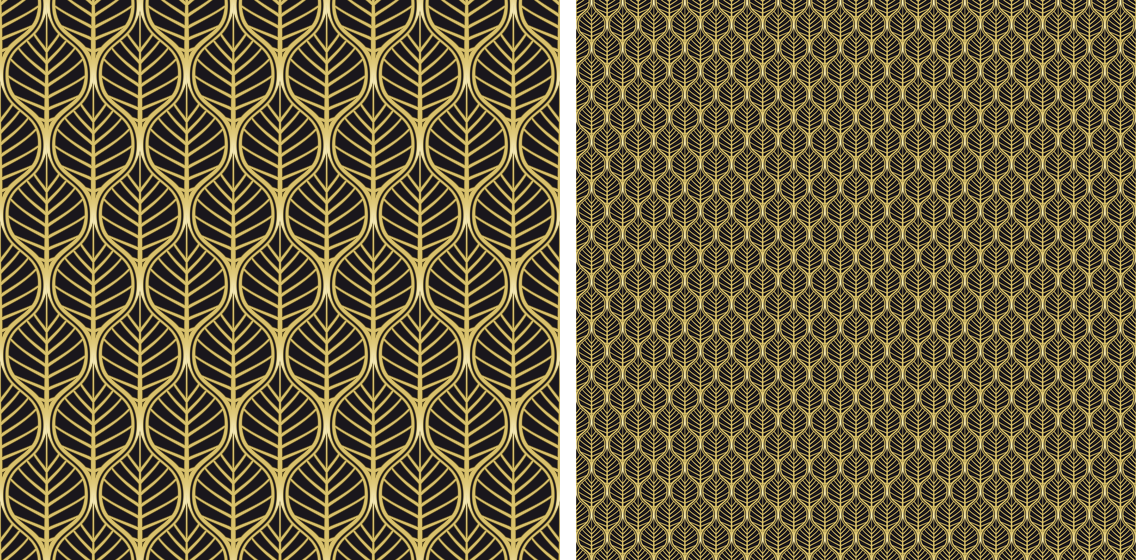
Left, the tile; right, the same tile 3 across and 3 down.
Reproduce this pattern procedurally as a Shadertoy shader.

```glsl
const vec2 REPEATS = vec2(6.0, 4.0);
const vec2 CELL = vec2(128.0, 192.0);      // design units per repeat
const vec2 LEAF_CENTER = vec2(64.0, 89.0);
const float NECK = 6.0;                    // half width of the stem
const float GAP = 1.4;                     // half width of the dark contour
const float RIM_LOW = 6.2;
const float RIM_HIGH = 3.3;
const float RIB_LOW = 3.3;
const float RIB_HIGH = 1.1;
const float VEIN_STEP = 16.0;
const float VEIN_RISE = 1.3;
const float VEIN_BEND = 0.8;
const float VEIN_FAN = 0.0115;             // upper veins stand steeper
const float SOFTNESS = 1.5;
const float SHINE_HEIGHT = 86.0;
const float PI = 3.14159265;

const vec3 INK = vec3(0.10, 0.09, 0.11);
const vec3 BRONZE = vec3(0.42, 0.35, 0.16);
const vec3 GOLD = vec3(0.85, 0.76, 0.42);
const vec3 SHINE = vec3(0.97, 0.92, 0.72);

// Half width of a leaf at height v, and its slope
vec2 leafProfile(float v) {
    float k = 2.0 * PI / CELL.y;
    float c = cos(k * v);
    float n = 1.0 + c * c;
    float swing = CELL.x * 0.25 - NECK;
    float width = CELL.x * 0.25 + swing * c * sqrt(2.0 / n);
    float slope = -swing * k * sin(k * v) * sqrt(2.0) * pow(n, -1.5);
    return vec2(width, slope);
}

// Fold the plane into one half leaf: x = distance from midrib, y = height
vec2 foldToLeaf(vec2 p) {
    vec2 q = mod(p - LEAF_CENTER + 0.5 * CELL, CELL) - 0.5 * CELL;
    q.x = abs(q.x);
    if (q.x > leafProfile(q.y).x) {
        q.x = 0.5 * CELL.x - q.x;
        q.y += q.y > 0.0 ? -0.5 * CELL.y : 0.5 * CELL.y;
    }
    return q;
}

// Signed distance to the nearest vein, positive inside
float veinDistance(vec2 q) {
    float u = max(q.x, 0.3);
    float rise = VEIN_RISE * exp(VEIN_FAN * q.y) * pow(u, VEIN_BEND);
    float level = q.y - rise;
    vec2 grad = vec2(VEIN_BEND * rise / u, 1.0 - VEIN_FAN * rise);
    float id = clamp(round(level / VEIN_STEP), -4.0, 2.0);
    float halfWidth = mix(2.2, 1.5, smoothstep(0.0, 45.0, u))
                    - 0.4 * smoothstep(10.0, 60.0, q.y);
    return halfWidth - abs(level - id * VEIN_STEP) / length(grad);
}

void mainImage(out vec4 fragColor, in vec2 fragCoord) {
    vec2 p = fragCoord / iResolution.xy * REPEATS * CELL;
    vec2 pixel = REPEATS * CELL / iResolution.xy;
    float soft = max(SOFTNESS, 0.75 * max(pixel.x, pixel.y));

    vec2 q = foldToLeaf(p);
    vec2 profile = leafProfile(q.y);
    float inset = (profile.x - q.x) / sqrt(1.0 + profile.y * profile.y);

    // Rim, midrib and veins, all kept clear of the dark contour
    float rimWidth = mix(RIM_LOW, RIM_HIGH, smoothstep(-60.0, 50.0, q.y))
                   + 2.0 * smoothstep(70.0, 92.0, q.y);
    float rim = GAP + rimWidth - inset;
    float rib = mix(RIB_LOW, RIB_HIGH, smoothstep(-60.0, 60.0, q.y)) - q.x;
    float metal = max(max(rim, rib), veinDistance(q));
    metal = min(metal, inset - GAP);
    float cover = smoothstep(-soft, soft, metal);

    // Polished glow where each stem divides
    float dv = mod(q.y - SHINE_HEIGHT + 0.5 * CELL.y, CELL.y) - 0.5 * CELL.y;
    float glow = exp(-dv * dv / 420.0) * exp(-q.x * q.x / 60.0);
    vec3 gold = mix(GOLD, SHINE, glow);

    // Edges pass through bronze
    vec3 color = mix(INK, BRONZE, smoothstep(0.0, 0.5, cover));
    color = mix(color, gold, smoothstep(0.35, 1.0, cover));
    fragColor = vec4(color, 1.0);
}
```
